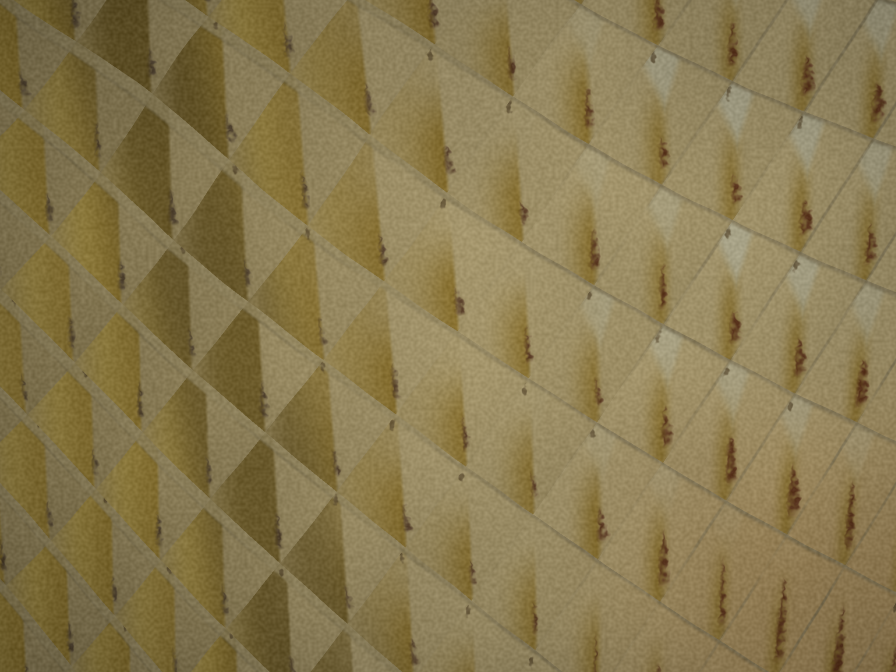
A WebGL 2 fragment shader for this pattern:

```glsl
#version 300 es
precision highp float;
// Weathered sheet of prismatic diamonds: mustard facets, pale ridges and rust at each lower corner.

uniform vec2 u_resolution;
out vec4 fragColor;

float hash(vec2 p) {
  p = fract(p * vec2(0.1031, 0.1137));
  p += dot(p, p.yx + 33.33);
  return fract((p.x + p.y) * p.x * 17.7);
}

vec2 gradientAt(vec2 p) {
  float a = 6.2832 * hash(p);
  return vec2(cos(a), sin(a));
}

// Gradient noise, about -0.7 to 0.7
float noise(vec2 p) {
  vec2 i = floor(p), f = fract(p);
  vec2 u = f * f * f * (f * (f * 6.0 - 15.0) + 10.0);
  vec2 e = vec2(1, 0);
  float a = dot(gradientAt(i), f);
  float b = dot(gradientAt(i + e.xy), f - e.xy);
  float c = dot(gradientAt(i + e.yx), f - e.yx);
  float d = dot(gradientAt(i + e.xx), f - e.xx);
  return mix(mix(a, b, u.x), mix(c, d, u.x), u.y);
}

// Inverts the curved lattice by fixed-point steps: x runs down right, y runs down left
vec2 latticeCoords(vec2 p) {
  vec2 shift = vec2(0.025 * smoothstep(0.35, 0.0, p.x),
    0.04 * smoothstep(0.6, 0.95, p.y) * smoothstep(1.15, 0.4, p.x) * smoothstep(0.0, 0.3, p.x));
  p -= shift;
  vec2 q = vec2(p.x - 0.681, 0.507 - p.y);
  mat2 inv = inverse(mat2(0.1076, 0.0720, -0.0938, 0.1276));
  vec2 g = inv * q;
  for (int k = 0; k < 9; k++) {
    vec2 bend = g.x * g.x * vec2(-0.0019, -0.0023)
              + g.y * g.y * vec2(0.0019, -0.0042)
              + g.x * g.y * vec2(-0.0017, 0.0069);
    g = inv * (q - bend);
  }
  return g;
}

vec3 sheet(vec2 p) {
  vec2 g = latticeCoords(p) + 0.012 * noise(p * 14.0);
  vec2 cell = floor(g), f = g - cell;
  float down = 0.5 * (f.x + f.y);   // zero at the top corner, one at the bottom
  float across = f.x - f.y + 0.3 * (down - 0.85) * smoothstep(0.6, 0.15, p.x);  // zero on the crease
  float h = hash(cell + 40.0), h2 = hash(cell + 71.0);
  float right = smoothstep(0.5, 1.1, p.x);
  float far = smoothstep(0.75, 1.2, p.x);
  float corner = smoothstep(0.75, 1.2, p.x) * smoothstep(0.55, 0.1, p.y);

  // Pale facets
  vec3 col = mix(vec3(0.555, 0.50, 0.345), vec3(0.605, 0.55, 0.395), smoothstep(0.1, 0.7, p.x));
  col += 0.02 * (h - 0.5) + 0.03 * (0.5 - down);
  col = mix(col, vec3(0.61, 0.50, 0.32), 0.7 * corner);

  // Mustard facets left of the crease, narrowing to flames on the right
  float band = (p.x - 0.19 - 0.28 * (1.0 - p.y)) / 0.11;
  float shade = exp(-band * band * band * band) * (0.8 + 0.2 * h2);
  vec3 mustard = mix(vec3(0.60, 0.52, 0.25), vec3(0.535, 0.445, 0.18), smoothstep(-0.7, 0.0, across));
  mustard = mix(mustard, vec3(0.49, 0.40, 0.165), 0.7 * smoothstep(0.3, 0.6, p.x));
  mustard = mix(mustard, vec3(0.385, 0.32, 0.14), shade);
  float flame = smoothstep(mix(-0.85, -0.32, right), 0.04, across) * smoothstep(0.15, 0.7, down);
  float fill = mix(0.95 * smoothstep(-1.4, -0.5, across), flame, smoothstep(0.36, 0.72, p.x));
  float soft = mix(0.05, 0.2, smoothstep(0.75, 1.1, p.x));
  fill *= smoothstep(soft, -0.4 * soft, across) * (0.85 + 0.15 * h);
  col = mix(col, mustard, fill);

  // Cool glints at the top corners
  float glint = smoothstep(0.1, -0.06, abs(across - 0.06) - 0.75 * (0.43 - down));
  glint *= smoothstep(0.75, 1.0, p.x) * smoothstep(0.1, 0.6, p.y) * (0.5 + 0.5 * h2);
  col = mix(col, vec3(0.65, 0.645, 0.56), 0.75 * glint);

  // Ridges, broad and pale on the left, thin broken grey seams on the right
  float wide = mix(0.15, 0.022, smoothstep(0.15, 0.85, p.x)) * (0.75 + 0.5 * hash(vec2(cell.y + 9.0, 5.0)));
  float ridge = smoothstep(wide + 0.02, wide - 0.02, f.y);
  vec3 ridgeColor = mix(vec3(0.57, 0.52, 0.37), vec3(0.51, 0.465, 0.345), smoothstep(0.5, 0.95, p.x));
  col = mix(col, ridgeColor, 0.85 * ridge);
  float worn = clamp(0.6 + 1.1 * noise(p * 11.0), 0.1, 1.0);
  col *= 1.0 - 0.1 * worn * smoothstep(0.03, 0.0, abs(f.y - wide));
  float seam = smoothstep(0.032, 0.006, min(f.x, 1.0 - f.x));
  col = mix(col, vec3(0.47, 0.43, 0.32), seam * worn * mix(0.08, 0.75, far));

  // Ragged rust, longer and redder toward the lower right
  float ragged = noise(p * 95.0) + 0.6 * noise(p * 190.0);
  float top = mix(0.64, 0.36, corner) - 0.06 * far + 0.12 * (h2 - 0.5);
  float along = (down - top) / (0.89 - top);
  float halfWidth = mix(0.045, 0.07, far) * (0.6 + 0.7 * h) * smoothstep(-0.1, 0.75, along);
  float offset = abs(across - 0.04 * (h - 0.5) - 0.07 * along * h2 - 0.06 * ragged);
  float rust = smoothstep(halfWidth + 0.035, halfWidth - 0.035, offset);
  rust *= smoothstep(0.0, 0.15, along) * smoothstep(1.05, 0.88, along);
  rust *= clamp(0.7 + 1.1 * ragged, 0.0, 1.0);
  vec3 rustColor = mix(vec3(0.28, 0.225, 0.16), vec3(0.31, 0.155, 0.08), smoothstep(0.3, 1.1, p.x));
  col = mix(col, rustColor, 0.9 * rust);

  // A few ragged specks just under the top corners
  float speck = length(vec2((across + 0.07) / 0.045, (down - 0.07) / 0.045)) + 0.9 * ragged;
  col = mix(col, vec3(0.34, 0.28, 0.18), 0.7 * smoothstep(1.1, 0.4, speck) * step(0.6, h2));
  return col;
}

void main() {
  vec2 p = gl_FragCoord.xy / u_resolution.y;
  vec3 col = vec3(0);
  for (int k = 0; k < 4; k++) {
    vec2 jitter = vec2(k % 2, k / 2) * 0.5 - 0.25;
    col += 0.25 * sheet(p + jitter / u_resolution.y);
  }

  // Dim edges, uneven light and grain
  vec2 c = gl_FragCoord.xy / u_resolution - vec2(0.6, 0.52);
  col *= 1.04 - 0.52 * dot(c, c) + 0.05 * noise(p * 5.0);
  col += 0.06 * noise(p * 190.0) + 0.025 * noise(p * 85.0);
  fragColor = vec4(col, 1);
}
```
